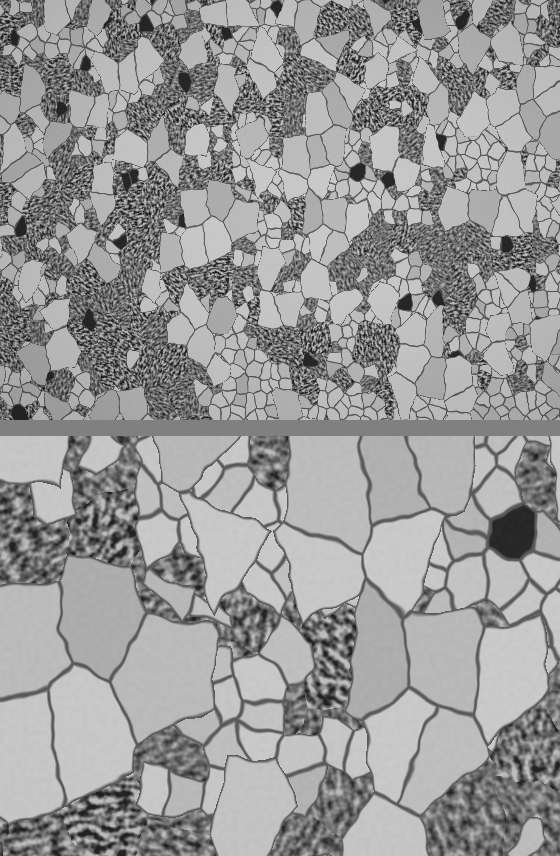
Top, the full canvas; bottom, a detail of the centre.
Write a WebGL 2 fragment shader that draws this texture.

```glsl
#version 300 es
precision highp float;
// Etched steel micrograph: pale ferrite grains among dark, mottled pearlite colonies.

uniform vec2 u_resolution;
out vec4 fragColor;

const vec2 COARSE_SCALE = vec2(18.0, 13.0);
const vec2 FINE_SCALE = vec2(36.0, 30.0);
const float FERRITE = 0.765;
const float BOUNDARY = 0.34;
const float INCLUSION = 0.15;

vec2 hash2(vec2 p) {
  vec3 q = fract(p.xyx * vec3(0.1031, 0.1030, 0.0973));
  q += dot(q, q.yzx + 33.33);
  return fract((q.xx + q.yz) * q.zy);
}

float gradientDot(vec2 cell, vec2 offset) {
  float angle = 6.2832 * hash2(cell).x;
  return dot(vec2(cos(angle), sin(angle)), offset);
}

float gradientNoise(vec2 p) {
  vec2 i = floor(p), f = fract(p);
  vec2 u = f * f * f * (f * (f * 6.0 - 15.0) + 10.0);
  float low = mix(gradientDot(i, f),
                  gradientDot(i + vec2(1, 0), f - vec2(1, 0)), u.x);
  float high = mix(gradientDot(i + vec2(0, 1), f - vec2(0, 1)),
                   gradientDot(i + vec2(1, 1), f - vec2(1, 1)), u.x);
  return mix(low, high, u.y);
}

vec2 siteOf(vec2 cell, float seed) {
  return cell + 0.04 + 0.92 * hash2(cell + seed);
}

// Voronoi grains: xy = owning cell, z = distance to the grain boundary.
vec3 grains(vec2 p, vec2 scale, float seed) {
  vec2 q = p * scale, base = floor(q), owner = base, nearest = vec2(0);
  float best = 9.0;
  for (int y = -1; y <= 1; y++)
    for (int x = -1; x <= 1; x++) {
      vec2 cell = base + vec2(x, y);
      vec2 d = siteOf(cell, seed) - q;
      if (dot(d, d) < best) {
        best = dot(d, d);
        nearest = d;
        owner = cell;
      }
    }
  float edge = 9.0;
  for (int y = -2; y <= 2; y++)
    for (int x = -2; x <= 2; x++) {
      vec2 cell = owner + vec2(x, y);
      if (x != 0 || y != 0) {
        vec2 d = siteOf(cell, seed) - q;
        edge = min(edge, dot(0.5 * (nearest + d), normalize(d - nearest)));
      }
    }
  return vec3(owner, edge / (0.5 * (scale.x + scale.y)));
}

// Large patches of pearlite, denser toward the left.
float pearliteField(vec2 p) {
  return gradientNoise(p * 5.5 + 7.3) + 0.5 * gradientNoise(p * 11.0 + 41.7)
       + 0.24 * (0.62 - p.x);
}

// Short, worm-like lamellae turned to the angle of their colony.
float pearlite(vec2 p, vec2 colony) {
  float a = 3.1416 * colony.x;
  vec2 along = mat2(cos(a), sin(a), -sin(a), cos(a)) * p;
  float lamella = gradientNoise(along * vec2(105.0, 185.0) + 90.0 * colony);
  float speckle = gradientNoise(p * 270.0 + 15.0);
  float contrast = mix(0.42, 0.85, colony.y);
  float tone = 0.43 + contrast * (lamella + 0.4 * speckle);
  return clamp(tone, 0.13, 0.72);
}

float ferrite(float variation, float line) {
  float tone = FERRITE - 0.11 * variation * variation * variation;
  return mix(tone, BOUNDARY, line);
}

float boundaryLine(float dist, float blur) {
  return 1.0 - smoothstep(0.0003, 0.0003 + blur, dist);
}

void main() {
  vec2 p = gl_FragCoord.xy / u_resolution.y;
  float blur = max(1.0 / u_resolution.y, 0.0023);

  // Wavy grain outlines
  vec2 warped = p + 0.007 * vec2(gradientNoise(p * 30.0),
                                 gradientNoise(p * 30.0 + 57.0));
  warped += 0.003 * vec2(gradientNoise(p * 75.0 + 19.0),
                         gradientNoise(p * 75.0 + 83.0));

  vec3 coarse = grains(warped, COARSE_SCALE, 11.0);
  vec3 fine = grains(warped, FINE_SCALE, 37.0);
  vec2 coarseHash = hash2(coarse.xy + 71.0);
  vec2 fineHash = hash2(fine.xy + 131.0);
  float coarseField = pearliteField(siteOf(coarse.xy, 11.0) / COARSE_SCALE);
  float fineField = pearliteField(siteOf(fine.xy, 37.0) / FINE_SCALE);
  float fineLine = boundaryLine(fine.z, blur);

  // Phases: big ferrite, inclusions, pearlite, small ferrite
  float tone;
  if (coarseHash.x < 0.32 - 0.3 * coarseField)
    tone = ferrite(coarseHash.y, boundaryLine(coarse.z, blur));
  else if (fineHash.y > 0.975)
    tone = mix(INCLUSION, BOUNDARY, fineLine);
  else if (fineField + 0.5 * (fineHash.x - 0.5) > -0.05)
    tone = pearlite(p, hash2(coarse.xy + 203.0));
  else
    tone = ferrite(fineHash.y, fineLine);

  // Uneven lamp light and faint film grain
  vec2 fromCentre = gl_FragCoord.xy / u_resolution - vec2(0.57, 0.52);
  tone *= 1.03 - 0.26 * dot(fromCentre, fromCentre);
  tone += 0.02 * gradientNoise(p * 210.0 + 5.0);
  fragColor = vec4(vec3(tone), 1.0);
}
```
